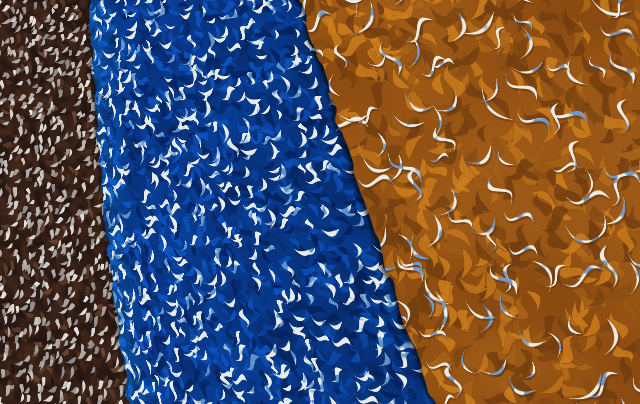
Reproduce this texture procedurally as a Shadertoy shader.

```glsl
// Three leaning panels of cut cloth, brown, blue and orange, covered in curls.
// Each panel has its own grid; tapered, bent strokes are scattered in its cells,
// first as broad tonal leaves, then as thin bright curls over them.

vec3 hash3(vec2 cell, float seed) {
    vec3 q = fract(vec3(cell.xyx) * vec3(0.1031, 0.1030, 0.0973) + seed * 0.137);
    q += dot(q, q.yxz + 33.33);
    return fract((q.xxy + q.yzz) * q.zyx);
}

float valueNoise(vec2 p) {
    vec2 i = floor(p), f = fract(p);
    f *= f * (3.0 - 2.0 * f);
    float low = mix(hash3(i, 9.0).x, hash3(i + vec2(1, 0), 9.0).x, f.x);
    float high = mix(hash3(i + vec2(0, 1), 9.0).x, hash3(i + 1.0, 9.0).x, f.x);
    return mix(low, high, f.y);
}

// Scattered strokes: shape = half length, half width, bend; turn = angle, spread.
// Returns coverage and the random tone of the topmost stroke.
vec2 scatter(vec2 s, float seed, vec3 shape, vec2 turn, float density, float aa) {
    vec2 result = vec2(0.0, 0.5);
    vec2 home = floor(s);
    for (int j = -1; j <= 1; j++)
    for (int i = -1; i <= 1; i++) {
        vec2 cell = home + vec2(i, j);
        vec3 place = hash3(cell, seed);
        vec3 form = hash3(cell + 17.0, seed + 3.0);
        if (place.z > density) continue;
        float angle = turn.x + turn.y * (form.x - 0.5);
        float c = cos(angle), n = sin(angle);
        vec2 q = s - cell - 0.5 - 0.75 * (place.xy - 0.5);
        q = vec2(c * q.x + n * q.y, c * q.y - n * q.x);
        float t = q.x / (shape.x * (0.7 + 0.45 * form.y));
        // Either an S curl or a simple crescent
        float spine = form.z > 0.55 ? sin(3.0 * t) : 1.6 * t * t - 0.6;
        float width = shape.y * (1.0 - t * t) * (1.0 + 0.6 * t) * (0.7 + 0.6 * form.z);
        float d = abs(q.y - shape.z * spine) - width;
        float inside = step(abs(t), 1.0);
        // Darken what lies just under the stroke's rim
        result.y *= 1.0 - 0.5 * inside * smoothstep(0.1, 0.0, d);
        float cover = smoothstep(aa, -aa, d) * inside;
        result = mix(result, vec2(1.0, fract(place.z * 37.0 + form.y)), cover);
    }
    return result;
}

vec3 brownPanel(vec2 p, float px) {
    vec2 s = vec2(p.x * 40.0 + p.y * 3.0, 29.0 * p.y + 5.0 * p.y * p.y);
    float aa = 22.0 * px;
    vec3 col = mix(vec3(0.13, 0.08, 0.06), vec3(0.27, 0.16, 0.11), valueNoise(s * 1.7));
    vec2 leaf = scatter(s, 1.0, vec3(0.55, 0.20, 0.10), vec2(0.6, 3.0), 0.8, aa);
    col = mix(col, mix(vec3(0.13, 0.08, 0.06), vec3(0.42, 0.27, 0.20), leaf.y), leaf.x);
    for (int k = 0; k < 2; k++) {
        float f = float(k);
        vec2 chip = scatter(s * (1.0 + 0.15 * f) + 5.3 + 3.1 * f, 2.0 + 20.0 * f,
                            vec3(0.48, 0.17, 0.08), vec2(0.85, 1.3), 0.72 - 0.3 * f, aa);
        col = mix(col, mix(vec3(0.55, 0.53, 0.52), vec3(0.91, 0.89, 0.86), chip.y), chip.x);
    }
    return col;
}

vec3 bluePanel(vec2 p, float across, float px) {
    // Cells widen to the right as the cloth turns to face the viewer
    vec2 s = vec2(30.0 * log(0.035 + 0.04 * max(across, -0.1)),
                  (20.0 + 2.0 * p.y) * p.y + 0.8 * p.x);
    float aa = 13.0 * px;
    vec3 col = mix(vec3(0.03, 0.18, 0.46), vec3(0.03, 0.25, 0.60), valueNoise(s * 0.9));
    for (int k = 0; k < 3; k++) {
        float f = float(k);
        vec2 leaf = scatter(s * (1.0 + 0.14 * f) + 7.1 * f, 4.0 + f,
                            vec3(0.58, 0.20, 0.16), vec2(0.7, 5.0), 0.68, aa);
        vec3 tone = mix(vec3(0.02, 0.14, 0.38), vec3(0.05, 0.33, 0.76),
                        smoothstep(0.1, 0.95, leaf.y));
        col = mix(col, tone, 0.9 * leaf.x);
    }
    col *= 1.0 - 0.12 * smoothstep(0.25, 0.75, across);
    col += vec3(0.01, 0.07, 0.06) * smoothstep(0.08, 0.0, across);
    // Full curls, then smaller flecks that thicken toward the upper left
    for (int k = 0; k < 2; k++) {
        float f = float(k);
        float density = mix(0.64, 0.34 + 0.2 * smoothstep(0.5, 0.0, across), f);
        vec2 curl = scatter(s * (1.0 + 0.3 * f) + 3.7 + 6.0 * f, 8.0 + 21.0 * f,
                            vec3(0.50, 0.13, 0.18 - 0.05 * f), vec2(0.8, 2.4), density, aa);
        vec3 shine = mix(vec3(0.36, 0.57, 0.80), vec3(0.90, 0.92, 0.91),
                         smoothstep(0.3, 0.5, 0.6 * curl.y + 0.5 * valueNoise(s * 4.0)));
        col = mix(col, shine, curl.x);
    }
    return col;
}

vec3 orangePanel(vec2 p, float px) {
    vec2 s = p * 9.5 + vec2(0.0, 0.6 * p.x);
    vec3 col = mix(vec3(0.53, 0.28, 0.06), vec3(0.63, 0.36, 0.09), valueNoise(s * 0.6));
    for (int k = 0; k < 3; k++) {
        float f = float(k);
        vec2 leaf = scatter(s * (2.0 - 0.15 * f) + 4.3 * f, 12.0 + f,
                            vec3(0.62, 0.20, 0.18), vec2(0.3, 5.0), 0.6, 12.0 * px);
        vec3 tone = mix(vec3(0.45, 0.24, 0.06), vec3(0.80, 0.49, 0.11),
                        smoothstep(0.15, 0.9, leaf.y));
        col = mix(col, tone, 0.85 * leaf.x);
    }
    // Each curl drops a soft brown shadow below itself
    for (int k = 0; k < 2; k++) {
        float f = float(k);
        vec2 g = s * (1.0 + 0.35 * f) + 2.6 * f;
        vec3 shape = vec3(0.46, 0.044, 0.15);
        vec2 turn = vec2(0.5, 3.6);
        float seed = 20.0 + 11.0 * f, density = 0.82 - 0.36 * f;
        float shade = scatter(g + vec2(-0.03, 0.05), seed, shape, turn, density, 0.04).x;
        vec2 curl = scatter(g, seed, shape, turn, density, 6.5 * px);
        col = mix(col, vec3(0.36, 0.19, 0.05), 0.6 * shade);
        vec3 shine = mix(vec3(0.45, 0.60, 0.77), vec3(0.93, 0.92, 0.89),
                         smoothstep(0.25, 0.45, valueNoise(s * 5.0)));
        col = mix(col, shine, curl.x);
    }
    return col;
}

void mainImage(out vec4 fragColor, in vec2 fragCoord) {
    vec2 p = fragCoord / iResolution.y;
    float px = 1.0 / iResolution.y;
    // Signed distance across each leaning seam, with a scalloped hem
    float left = p.x - (0.32 - 0.16 * p.y + 0.063 * p.y * p.y);
    float right = p.x - (1.074 - 0.36 * p.y + 0.03 * p.y * p.y);
    float hemLeft = left + 0.012 * (valueNoise(p * 45.0) - 0.5);
    float hemRight = right + 0.014 * (valueNoise(p * 30.0) - 0.5);

    vec3 blue = bluePanel(p, left, px) * (1.0 - 0.6 * smoothstep(-0.02, 0.0, hemRight));
    vec3 brown = brownPanel(p, px) * (1.0 - 0.3 * smoothstep(-0.015, 0.0, hemLeft));
    vec3 col = mix(brown, blue, smoothstep(-px, px, hemLeft));
    col = mix(col, orangePanel(p, px), smoothstep(-px, px, hemRight));
    fragColor = vec4(col, 1.0);
}
```
